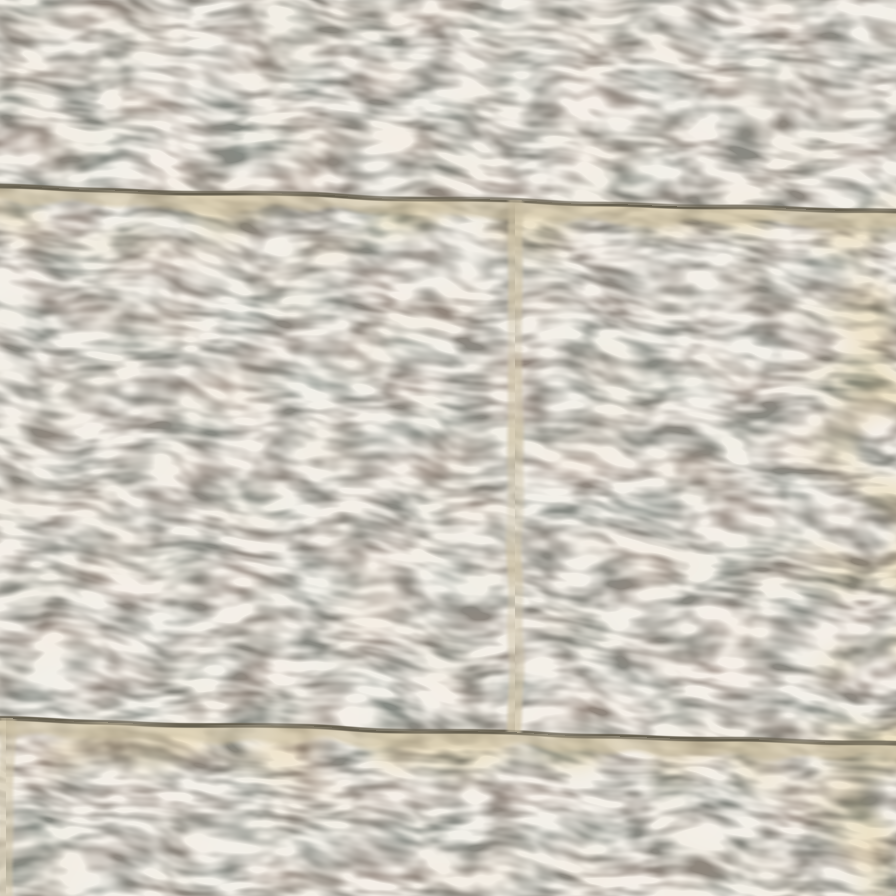
This texture is drawn by a WebGL 1 fragment shader. Its source:

```glsl
precision highp float;
// Pale granite slabs in a running bond, seen close up and slightly tilted.
// Stretched gradient noise makes the streaky grain; signed distances to the
// bed and head joints place the dark gaps, sandy mortar and stains.
uniform vec2 u_resolution;

#define ROW_HEIGHT 0.594
#define ROW_BASE 0.197
#define ROW_TILT 0.0265
#define SLAB_WIDTH 1.16
#define HEAD_X 0.575
#define BOND_SHIFT 0.568
#define GAP_HALF 0.0026
#define MORTAR_DROP 0.018
#define HEAD_HALF 0.011
#define GRAIN_FREQ vec2(23.0, 68.0)
#define GRAIN_CONTRAST 0.98
#define STAIN_AMOUNT 0.45

const vec3 GRAIN_DARK = vec3(0.55, 0.535, 0.505);
const vec3 GRAIN_LIGHT = vec3(0.955, 0.94, 0.912);
const vec3 MORTAR = vec3(0.80, 0.755, 0.645);
const vec3 GAP = vec3(0.40, 0.375, 0.31);
const vec3 STAIN_TINT = vec3(0.97, 0.93, 0.82);

vec2 latticeGradient(vec2 cell) {
  vec3 q = fract(cell.xyx * vec3(0.1031, 0.1030, 0.0973));
  q += dot(q, q.yzx + 33.33);
  float angle = 6.2832 * fract((q.x + q.y) * q.z);
  return vec2(cos(angle), sin(angle));
}

float gradientNoise(vec2 p) {
  vec2 cell = floor(p), f = fract(p);
  vec2 w = f * f * f * (f * (f * 6.0 - 15.0) + 10.0);
  float a = dot(latticeGradient(cell), f);
  float b = dot(latticeGradient(cell + vec2(1, 0)), f - vec2(1, 0));
  float c = dot(latticeGradient(cell + vec2(0, 1)), f - vec2(0, 1));
  float d = dot(latticeGradient(cell + vec2(1, 1)), f - vec2(1, 1));
  return mix(mix(a, b, w.x), mix(c, d, w.x), w.y);
}

// Signed distance to the nearest of a series of evenly spaced lines
float lineOffset(float x, float spacing) {
  return (fract(x / spacing + 0.5) - 0.5) * spacing;
}

// Streaks bent by a slow warp, over broader blotches and fine flecks
float graniteGrain(vec2 p) {
  p.y += 0.10 * p.x + 0.016 * gradientNoise(p * vec2(9.0, 13.0));
  p.x += 0.012 * gradientNoise(p * 17.0 + 5.3);
  float streaks = gradientNoise(p * GRAIN_FREQ);
  float blotches = gradientNoise(p * GRAIN_FREQ * vec2(0.75, 0.45) + 31.7);
  float flecks = gradientNoise(p * GRAIN_FREQ * vec2(1.9, 1.8) + 73.1);
  return streaks + 0.65 * blotches + 0.5 * flecks;
}

void main() {
  vec2 uv = gl_FragCoord.xy / u_resolution;
  float pixel = 1.0 / min(u_resolution.x, u_resolution.y);

  // Slab layout
  float wobble = 0.003 * gradientNoise(vec2(uv.x * 9.0, 2.5));
  float height = uv.y + ROW_TILT * uv.x - ROW_BASE + wobble;
  float row = floor(height / ROW_HEIGHT);
  float across = uv.x - HEAD_X - row * BOND_SHIFT;
  float column = floor(across / SLAB_WIDTH);
  float bed = lineOffset(height, ROW_HEIGHT);
  float head = lineOffset(across, SLAB_WIDTH)
             + 0.005 * gradientNoise(uv * 14.0);

  // Grain, with a separate patch of stone for each slab
  vec2 slabShift = vec2(3.7, 5.3) * (row + 4.0) + vec2(7.1, 2.9) * (column + 4.0);
  float grain = graniteGrain(uv + slabShift);
  float tone = clamp(0.655 + GRAIN_CONTRAST * grain, 0.0, 1.0);
  vec3 color = mix(GRAIN_DARK, GRAIN_LIGHT, tone);

  // Cool and warm drift, strongest in the darker minerals
  float drift = gradientNoise(uv * vec2(13.0, 22.0) + 11.0);
  color += vec3(-0.04, 0.008, 0.015) * drift * (1.4 - tone);

  // Sandy stains along the joints and towards the right side
  float patches = smoothstep(-0.25, 0.4, gradientNoise(uv * vec2(11.0, 15.0) + 4.0));
  float below = smoothstep(-0.09, 0.0, bed) * step(bed, 0.0);
  float side = smoothstep(0.86, 1.0, uv.x) * smoothstep(0.85, 0.6, uv.y);
  float stain = STAIN_AMOUNT * patches * (0.12 + max(below, side));
  color = mix(color, color * STAIN_TINT, clamp(stain * 1.8, 0.0, 1.0));

  // Head joints: faint, uneven mortar
  float headWear = 0.58 + 0.7 * gradientNoise(vec2(uv.x * 3.0, uv.y * 16.0) + 8.0);
  float headMask = 1.0 - smoothstep(HEAD_HALF * 0.45, HEAD_HALF + pixel, abs(head));
  color = mix(color, MORTAR * 1.02, headMask * clamp(headWear, 0.25, 0.85));

  // Bed joints: mortar smeared under a thin shadowed gap
  float smear = MORTAR_DROP * (1.0 + 0.7 * gradientNoise(uv * vec2(18.0, 6.0)));
  float mortarMask = smoothstep(-smear - 0.004, -smear + 0.005, bed)
                   * (1.0 - smoothstep(-pixel, pixel, bed));
  color = mix(color, MORTAR + 0.06 * grain, 0.76 * mortarMask);
  float gapWear = 0.85 + 0.5 * gradientNoise(vec2(uv.x * 12.0, row + 0.4));
  gapWear *= 1.0 - 0.6 * headMask;
  float gapMask = 1.0 - smoothstep(GAP_HALF - pixel, GAP_HALF + pixel, abs(bed));
  color = mix(color, GAP, gapMask * clamp(gapWear, 0.0, 1.0));

  gl_FragColor = vec4(clamp(color, 0.0, 1.0), 1.0);
}
```
